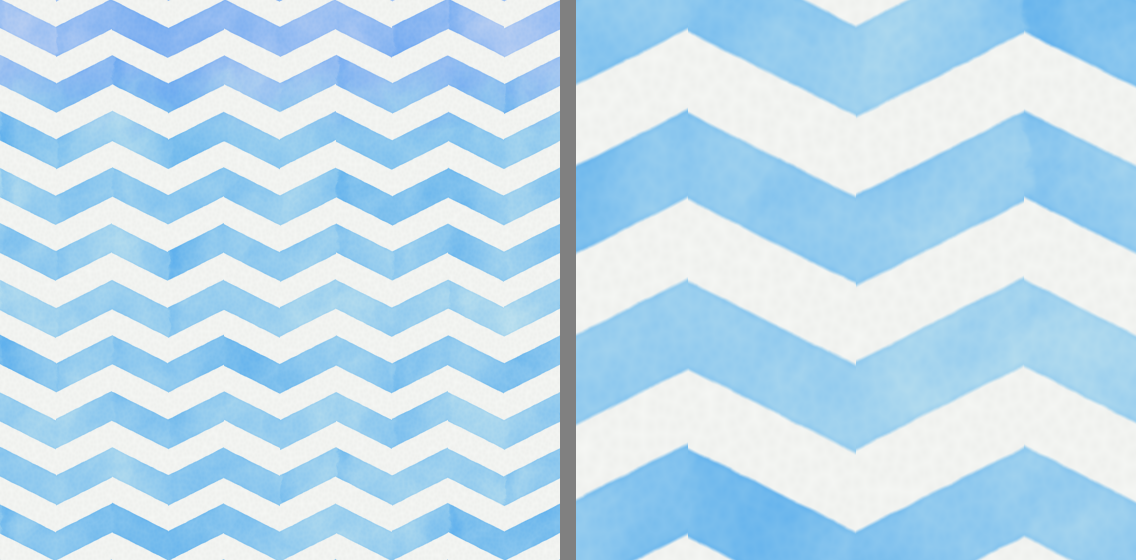
Left, the full canvas; right, a detail of the centre.
This pattern is drawn by a three.js fragment shader. Its source:

```glsl
// Watercolour chevrons: ten rows of blue zigzag bands on white, grained paper.
// A triangle wave bends the rows; every arm is one brush stroke with its own
// hashed tone and offset, layered with sine washes and cellular blooms.

varying vec2 vUv;

const float REPEATS_X = 5.0;         // zigzags across
const float ROWS = 10.0;             // bands up
const float PEAK_Y = 0.0745;         // centre of the lowest full peak
const float RISE = 0.05;             // height from valley to peak
const float HALF_BAND = 0.0265;      // half the vertical band thickness
const float SLOPE_COS = 0.894;       // vertical to perpendicular distance
const float SOFT = 0.0014;           // edge smoothing
const float ARM_JITTER = 0.0032;     // vertical misplacement of strokes
const float EDGE_WOBBLE = 0.0007;    // hand tremor along the edges
const float CARRY = 0.7;             // how far a stroke fades to the next tone
const float GRAIN_SCALE = 150.0;
const float BLOOM_SCALE = 19.0;

const vec3 PAPER = vec3(0.947, 0.953, 0.942);
const vec3 PALE = vec3(0.700, 0.860, 0.935);
const vec3 DEEP = vec3(0.420, 0.715, 0.930);
const vec3 VIOLET_SHIFT = vec3(0.035, -0.045, 0.015);

float hash(vec2 p) {
  return fract(sin(dot(p, vec2(127.1, 311.7))) * 43758.5);
}

vec2 hash2(vec2 p) {
  return vec2(hash(p), hash(p + 57.3));
}

// Distance to the nearest scattered cell point
float cellular(vec2 p) {
  vec2 cell = floor(p);
  float nearest = 2.0;
  for (int j = -1; j <= 1; j++) {
    for (int i = -1; i <= 1; i++) {
      vec2 c = cell + vec2(float(i), float(j));
      nearest = min(nearest, length(c + hash2(c) - p));
    }
  }
  return nearest;
}

// Warped, layered sines in about -1..1
float wash(vec2 p) {
  float sum = 0.0;
  float weight = 0.5;
  for (int i = 0; i < 4; i++) {
    p += 0.6 * sin(p.yx * 1.3 + float(i) * 2.1);
    sum += weight * sin(p.x) * cos(p.y * 1.1);
    p = mat2(0.8, 0.6, -0.6, 0.8) * p * 1.9;
    weight *= 0.55;
  }
  return sum;
}

// Pigment strength of one stroke, partly shared by its row
float strokeTone(float arm, float row) {
  return mix(hash(vec2(arm, row) + 3.7), hash(vec2(row, 91.0)), 0.3);
}

// Tone along a row: each stroke fades, then steps at the joint
float rowTone(float s, float row) {
  float arm = floor(s);
  float f = s - arm;
  float here = strokeTone(arm, row);
  float next = strokeTone(arm + 1.0, row);
  float previousEnd = mix(strokeTone(arm - 1.0, row), here, CARRY);
  float tone = mix(here, next, CARRY * smoothstep(0.15, 1.0, f));
  tone = mix(previousEnd, tone, smoothstep(0.0, 0.10, f));
  // Wet overlap just past some joints
  float overlap = smoothstep(0.0, 0.05, f) * (1.0 - smoothstep(0.08, 0.35, f));
  return tone + 0.28 * overlap * smoothstep(0.5, 0.9, hash(vec2(arm, row + 40.0)));
}

void main() {
  vec2 p = vUv;

  // Zigzag rows
  float drop = 1.0 - abs(2.0 * fract(p.x * REPEATS_X) - 1.0);
  float v = (p.y - PEAK_Y + RISE * drop) * ROWS;
  float row = floor(v + 0.5);
  float offset = (v - row) / ROWS;

  // Loose placement of each stroke
  float s = p.x * REPEATS_X * 2.0;
  vec2 id = vec2(floor(s), row);
  offset += (hash(id + 11.0) - 0.5) * ARM_JITTER;
  offset += EDGE_WOBBLE * wash(p * 130.0);
  float halfBand = HALF_BAND + (hash(id + 23.0) - 0.5) * 0.0015;
  float edge = (abs(offset) - halfBand) * SLOPE_COS;
  float ink = 1.0 - smoothstep(-SOFT, SOFT, edge);

  // Paper tooth
  float grain = cellular(p * vec2(1.0, 0.8) * GRAIN_SCALE) - 0.45;
  vec3 paper = PAPER + 0.022 * grain;

  // Pigment: stroke tone, washes, blooms and a darker dried rim
  float flow = wash(p * 38.0 + row);
  float bloom = cellular(p * BLOOM_SCALE + 0.25 * flow) - 0.45;
  float tone = rowTone(s + 0.06 * wash(p * 90.0), row);
  tone = 0.5 + (tone - 0.5) * 1.05 + 0.16 * flow - 0.22 * bloom;
  tone += 0.12 * smoothstep(-0.004, -0.001, edge) - 0.13 * grain;
  vec3 pigment = mix(PALE, DEEP, clamp(tone, -0.15, 1.15));
  pigment += VIOLET_SHIFT * smoothstep(0.74, 0.92, p.y + 0.04 * flow);

  gl_FragColor = vec4(mix(paper, pigment, ink), 1.0);
}
```
